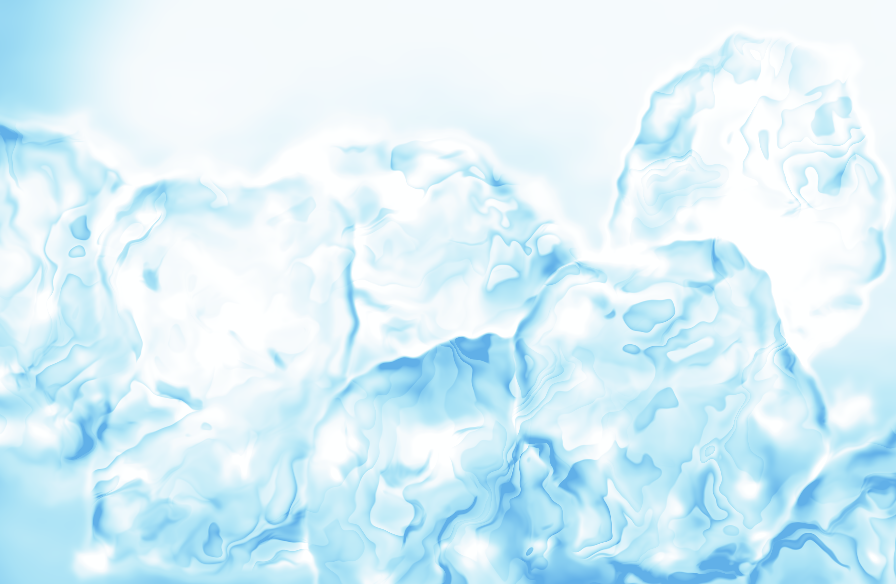
Write a Shadertoy shader that draws this texture.

```glsl
// Pale blue heap of melting ice lumps with glassy rims, shaded folds and glints.
#define CONTRAST 0.95    // strength of the cloudy refraction
#define FOLD 0.62        // strength of the sharp shaded folds
#define ACCENT 0.60      // strength of the scattered deep blue flecks
#define WARP 1.10        // how far the folds are bent
#define SCALE 3.8        // size of the interior features
#define WOBBLE 0.09      // unevenness of the lump outlines
#define RIM 0.62         // darkness of the outline
#define BANDS 22.0       // density of the bands along a rim
#define GLINT 0.60       // brightness of the sparkles
#define FLOOR_TONE 0.30  // extra blue towards the bottom

const int LUMPS = 7;
// centre x, centre y, half width, half height
const vec4 lumpBox[LUMPS] = vec4[LUMPS](
    vec4(0.74, 0.57, 0.27, 0.17), vec4(0.07, 0.50, 0.20, 0.30),
    vec4(1.27, 0.63, 0.23, 0.30), vec4(0.38, 0.36, 0.21, 0.34),
    vec4(0.84, 0.13, 0.31, 0.28), vec4(1.14, 0.30, 0.24, 0.30),
    vec4(1.58, 0.02, 0.22, 0.46));
// turn, squareness, body tone, blur
const vec4 lumpLook[LUMPS] = vec4[LUMPS](
    vec4(-0.35, 2.2, 0.14, 0.014), vec4(0.25, 2.3, 0.28, 0.012),
    vec4(-0.30, 2.4, -0.06, 0.004), vec4(-0.06, 4.5, 0.07, 0.006),
    vec4(0.40, 2.4, 0.32, 0.004), vec4(0.20, 2.5, 0.14, 0.004),
    vec4(-0.75, 2.3, 0.32, 0.005));

// tone ramp from white ice to deep blue
const vec3 ramp[6] = vec3[6](
    vec3(0.96, 0.98, 0.99), vec3(0.86, 0.95, 0.98), vec3(0.75, 0.92, 0.97),
    vec3(0.65, 0.88, 0.96), vec3(0.52, 0.80, 0.94), vec3(0.38, 0.69, 0.91));

vec2 hash2(vec2 p) {
    vec3 h = fract(p.xyx * vec3(0.1031, 0.1030, 0.0973));
    h += dot(h, h.yzx + 33.33);
    return fract((h.xx + h.yz) * h.zy);
}

float corner(vec2 cell, vec2 f, vec2 o) {
    return dot(hash2(cell + o) * 2.0 - 1.0, f - o);
}

float gradientNoise(vec2 p) {
    vec2 i = floor(p), f = p - i;
    vec2 u = f * f * f * (f * (f * 6.0 - 15.0) + 10.0);
    return 1.3 * mix(
        mix(corner(i, f, vec2(0, 0)), corner(i, f, vec2(1, 0)), u.x),
        mix(corner(i, f, vec2(0, 1)), corner(i, f, vec2(1, 1)), u.x), u.y);
}

float fbm(vec2 p) {
    float sum = 0.0, amp = 0.65;
    for (int i = 0; i < 4; i++) {
        sum += amp * gradientNoise(p);
        p = mat2(1.6, 1.2, -1.2, 1.6) * p + 7.3;
        amp *= 0.5;
    }
    return sum;
}

// cloudy refraction, folds with one sharp edge, and stretched dark flecks
float iceTone(vec2 p, float seed, float blur) {
    vec2 q = p * SCALE + seed * vec2(13.7, 9.1) + 40.0;
    vec2 bend = vec2(fbm(q), fbm(q + 31.0));
    q += WARP * bend;
    float cloud = fbm(q * 1.1 + 11.0);
    vec2 grain = mat2(0.8, 0.6, -0.6, 0.8) * q;
    float sheet = gradientNoise(grain * vec2(2.4, 0.9) + 2.0 * bend.yx + 57.0);
    float ramped = fract(sheet * 3.0 + 0.35);
    float fold = smoothstep(0.0, 0.08 + 6.0 * blur, ramped) * pow(1.0 - ramped, 2.0);
    float patchy = smoothstep(-0.2, 0.35, gradientNoise(q * 1.3 + 83.0));
    float fleck = smoothstep(0.20, 0.48, fbm(grain * vec2(3.2, 1.3) + 23.0));
    return CONTRAST * cloud + FOLD * (fold - 0.27) * (0.25 + patchy) + ACCENT * fleck;
}

// soft sparkles scattered one to a cell
float glints(vec2 p) {
    float sum = 0.0;
    vec2 cell = floor(p * 9.0);
    for (int y = -1; y <= 1; y++)
    for (int x = -1; x <= 1; x++) {
        vec2 c = cell + vec2(x, y), h = hash2(c + 17.0), k = hash2(c + 71.0);
        vec2 v = p * 9.0 - c - h;
        v += 0.3 * vec2(gradientNoise(p * 26.0), gradientNoise(p * 26.0 + 50.0));
        sum += step(0.6, k.x) * exp(-dot(v, v) / mix(0.010, 0.09, k.y));
    }
    return sum;
}

vec3 toneColor(float t) {
    float x = clamp(t, 0.0, 1.0) * 5.0;
    int i = int(min(x, 4.0));
    vec3 color = mix(ramp[i], ramp[i + 1], x - float(i));
    return mix(color, vec3(0.995, 1.0, 1.0), smoothstep(0.0, 0.2, -t));
}

void mainImage(out vec4 fragColor, in vec2 fragCoord) {
    vec2 p = fragCoord / iResolution.y;

    // hazy backdrop with a blue upper left corner
    float tone = 0.32 * (1.0 - smoothstep(0.35, 0.85, p.y));
    tone += 0.70 * exp(-pow(max(p.x + 0.25 * (1.0 - p.y), 0.0) / 0.18, 2.0));
    tone += 0.55 * fbm(p * vec2(2.0, 3.5) + 5.0) * (1.0 - 0.7 * smoothstep(0.6, 1.0, p.y));

    // lumps from back to front
    for (int i = 0; i < LUMPS; i++) {
        vec4 box = lumpBox[i], look = lumpLook[i];
        float seed = float(i) + 1.0, blur = look.w;
        float c = cos(look.x), s = sin(look.x);
        vec2 q = mat2(c, -s, s, c) * (p - box.xy);
        q += WOBBLE * vec2(fbm(p * 4.5 + seed * 9.0), fbm(p * 4.5 - seed * 7.0 + 90.0));
        vec2 e = pow(abs(q / box.zw), vec2(look.y));
        float d = (pow(e.x + e.y, 1.0 / look.y) - 1.0) * min(box.z, box.w);
        float inside = 1.0 - smoothstep(-blur, blur, d);
        float depth = max(-d, 0.0);

        // bands that follow the outline, then a broken dark rim and its highlight
        vec2 dir = q / (length(q) + 0.02);
        float bands = gradientNoise(dir * 2.2 + d * BANDS * vec2(1.0, -0.6) + seed * 5.0 + 60.0);
        float broken = smoothstep(-0.2, 0.4, gradientNoise(dir * 2.8 + seed * 11.0 + 20.0));
        float body = look.z + iceTone(q, seed, blur);
        body += 1.25 * bands * exp(-depth / 0.07);
        body += RIM * broken * exp(-pow((d + 1.8 * blur) / (0.005 + blur), 2.0));
        tone = mix(tone, body, 0.92 * inside);
        tone -= 0.30 * (1.0 - 0.5 * broken) * exp(-pow((d - blur) / (0.004 + blur), 2.0));
    }

    // bluer base, sparkles and pale haze overhead
    tone += FLOOR_TONE * (1.0 - smoothstep(0.0, 0.5, p.y));
    tone -= GLINT * glints(p) * (1.0 - smoothstep(0.55, 0.8, p.y));
    tone = mix(tone, -0.03, 0.55 * smoothstep(0.7, 1.0, p.y) * smoothstep(0.15, 0.4, p.x));
    fragColor = vec4(toneColor(tone), 1.0);
}
```
